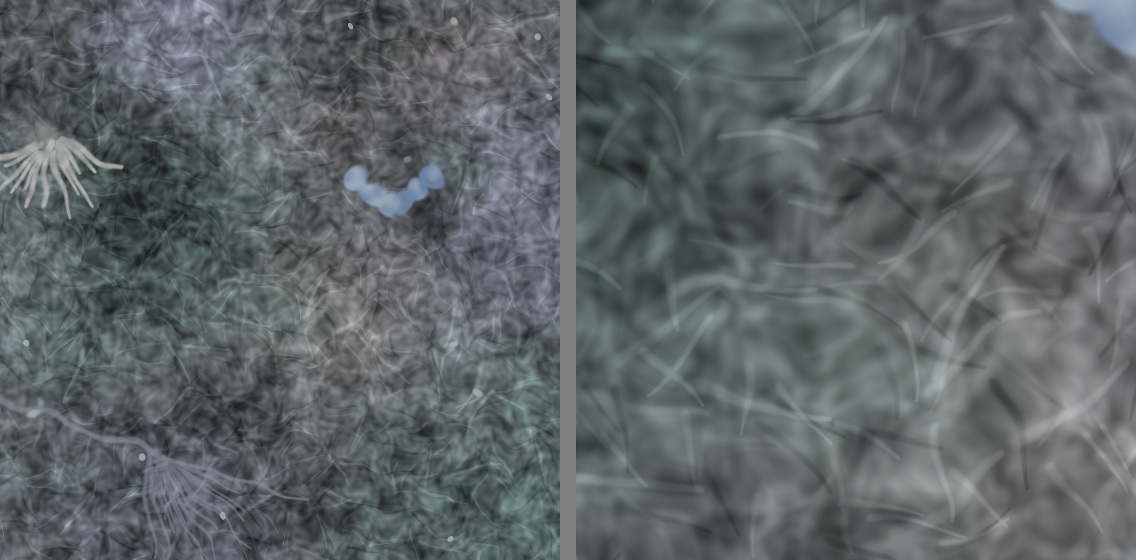
Left: the whole. Right: its middle third, enlarged.
Give the GLSL for this texture, as a Shadertoy shader.

```glsl
// Rough weathered ground: mottled grey moss and dry grass, pale twigs, a straw tuft and a blue lump.

const float PI = 3.14159;
const vec3 GREY = vec3(0.94, 1.01, 1.06);
const vec3 MOSS = vec3(0.86, 1.05, 1.01);
const vec3 LILAC = vec3(0.98, 0.99, 1.13);
const vec3 EARTH = vec3(1.03, 1.0, 0.99);
const vec3 STRAW = vec3(0.69, 0.70, 0.69);
const vec3 TWIG = vec3(0.53, 0.56, 0.60);
const vec3 BLUE = vec3(0.43, 0.52, 0.66);
const vec3 PALE_BLUE = vec3(0.62, 0.68, 0.75);

// Soft light and dark areas: centre, radius, brightness change
const vec4 PATCHES[12] = vec4[12](
    vec4(0.02, 0.86, 0.13, -0.10), vec4(0.28, 0.58, 0.17, -0.10),
    vec4(0.66, 0.93, 0.13, -0.07), vec4(0.25, 0.76, 0.09, -0.07),
    vec4(0.25, 0.15, 0.13, -0.08), vec4(0.44, 0.29, 0.08, -0.10),
    vec4(0.60, 0.07, 0.11, -0.09), vec4(0.34, 0.94, 0.13, 0.08),
    vec4(0.50, 0.74, 0.08, 0.07), vec4(0.59, 0.50, 0.16, 0.08),
    vec4(0.01, 0.42, 0.08, 0.10), vec4(0.92, 0.56, 0.17, 0.06));

vec2 hash2(vec2 cell) {
    uvec2 k = uvec2(ivec2(floor(cell))) * uvec2(73856093u, 19349663u);
    uint n = k.x ^ k.y;
    n = (n ^ (n >> 16)) * 73244475u;
    n = (n ^ (n >> 15)) * 73244475u;
    n ^= n >> 16;
    return vec2(n & 65535u, n >> 16) / 65535.0;
}

float cornerSlope(vec2 cell, vec2 offset) {
    float angle = 2.0 * PI * hash2(cell).x;
    return dot(vec2(cos(angle), sin(angle)), offset);
}

float gradientNoise(vec2 p) {
    vec2 i = floor(p), f = p - i, e = vec2(1.0, 0.0);
    vec2 u = f * f * f * (f * (f * 6.0 - 15.0) + 10.0);
    return mix(mix(cornerSlope(i, f), cornerSlope(i + e, f - e), u.x),
               mix(cornerSlope(i + e.yx, f - e.yx), cornerSlope(i + 1.0, f - 1.0), u.x), u.y);
}

vec2 warp(vec2 p, float scale, float amount) {
    return p + amount * vec2(gradientNoise(p * scale), gradientNoise(p * scale + 57.0));
}

float glow(vec2 p, vec2 centre, float radius) {
    vec2 d = (p - centre) / radius;
    return exp(-dot(d, d));
}

// Soft tapering line from a to b
float stroke(vec2 p, vec2 a, vec2 b, float width) {
    vec2 ab = b - a;
    float t = clamp(dot(p - a, ab) / dot(ab, ab), 0.0, 1.0);
    float w = width * (1.0 - 0.6 * t);
    return 1.0 - smoothstep(0.2 * w, w, length(p - a - ab * t));
}

// Scattered blades that follow a slowly turning direction
float blades(vec2 p, float cells, float seed) {
    vec2 g = p * cells;
    float cover = 0.0;
    for (int k = 0; k < 9; k++) {
        vec2 cell = floor(g) + vec2(k % 3 - 1, k / 3 - 1);
        vec2 r = hash2(cell + seed);
        float angle = -0.7 + 3.5 * gradientNoise(cell / cells * 3.0 + seed) + 1.8 * (r.x - 0.5);
        vec2 reach = vec2(cos(angle), sin(angle)) * (0.25 + 0.45 * r.y);
        vec2 middle = cell + hash2(cell + seed + 31.0);
        cover = max(cover, r.y * stroke(g, middle - reach, middle + reach, 0.11));
    }
    return cover;
}

float pebbles(vec2 p, float cells) {
    vec2 g = p * cells, cell = floor(g), r = hash2(cell + 211.0);
    float d = length(g - cell - 0.2 - 0.6 * hash2(cell + 87.0));
    return step(0.86, r.x) * (1.0 - smoothstep(0.04, 0.05 + 0.06 * r.y, d));
}

// Strands fanned between two angles around a root
float fan(vec2 p, vec2 root, vec2 angles, float reach, float width, float seed) {
    float cover = 0.0;
    for (float i = 0.0; i < 13.0; i++) {
        vec2 r = hash2(vec2(i, seed));
        float angle = mix(angles.x, angles.y, (i + r.x) / 13.0);
        vec2 dir = vec2(cos(angle), sin(angle));
        cover = max(cover, stroke(p, root + dir * reach * 0.25 * r.x, root + dir * reach * (0.5 + 0.5 * r.y), width));
    }
    return cover;
}

float groundTone(vec2 p) {
    vec2 q = warp(p, 18.0, 0.016);
    float tone = 0.375 + 0.10 * gradientNoise(p * 4.0 + 3.0);
    for (int i = 0; i < 12; i++) tone += PATCHES[i].w * glow(q, PATCHES[i].xy, PATCHES[i].z);
    tone += 0.11 * gradientNoise(q * 10.0) + 0.16 * gradientNoise(q * 23.0);
    tone += 0.17 * gradientNoise(q * 46.0) + 0.12 * gradientNoise(q * 88.0);
    tone += 0.10 * blades(q, 15.0, 5.0) + 0.08 * blades(q, 28.0, 140.0);
    return tone - 0.07 * blades(q, 24.0, 320.0);
}

vec3 groundTint(vec2 p) {
    float slow = gradientNoise(p * 5.0 + 20.0);
    float moss = glow(p, vec2(0.27, 0.57), 0.22) + glow(p, vec2(0.95, 0.05), 0.25) + max(slow, 0.0);
    float lilac = glow(p, vec2(0.33, 0.94), 0.2) + glow(p, vec2(0.95, 0.62), 0.25) + glow(p, vec2(0.3, 0.1), 0.2);
    float earth = glow(p, vec2(0.68, 0.85), 0.2) + glow(p, vec2(0.55, 0.42), 0.2) + max(-slow, 0.0);
    vec3 tint = mix(GREY, EARTH, clamp(earth, 0.0, 0.9));
    tint = mix(tint, LILAC, clamp(lilac, 0.0, 0.9));
    return mix(tint, MOSS, clamp(moss, 0.0, 0.9));
}

void mainImage(out vec4 fragColor, in vec2 fragCoord) {
    vec2 p = fragCoord / iResolution.y;
    vec2 bent = warp(p, 14.0, 0.018);
    vec3 color = max(groundTone(p), 0.13) * groundTint(p);

    // Twigs and pebbles
    float twigs = stroke(bent, vec2(-0.02, 0.295), vec2(0.55, 0.1), 0.011);
    twigs = max(twigs, 0.8 * fan(bent, vec2(0.26, 0.21), vec2(-1.5, -0.5), 0.27, 0.007, 9.0));
    color = mix(color, TWIG, 0.6 * twigs);
    color = mix(color, STRAW, 0.8 * pebbles(bent, 9.0));

    // Straw tuft
    float tuft = fan(bent, vec2(0.085, 0.755), vec2(-2.9, -0.25), 0.17, 0.012, 4.0);
    tuft = max(tuft, 0.7 * glow(bent, vec2(0.075, 0.745), 0.035));
    color = mix(color, STRAW * (1.0 + 0.25 * gradientNoise(p * 50.0)), 0.85 * tuft);

    // Blue lump in a shaded hollow
    color *= 1.0 - 0.35 * glow(p, vec2(0.77, 0.625), 0.05) - 0.25 * glow(p, vec2(0.73, 0.72), 0.04);
    for (float i = 0.0; i < 6.0; i++) {
        float t = i / 5.0;
        vec2 centre = vec2(0.64 + 0.135 * t, 0.685 - 0.05 * sin(PI * t));
        float d = length(bent - centre);
        float light = clamp(0.8 - 0.7 * t + 1.2 * gradientNoise(p * 38.0) - 12.0 * (d - 0.015), 0.0, 1.0);
        color = mix(color, mix(BLUE, PALE_BLUE, light), 0.9 * (1.0 - smoothstep(0.018, 0.027, d)));
    }
    fragColor = vec4(color, 1.0);
}
```
